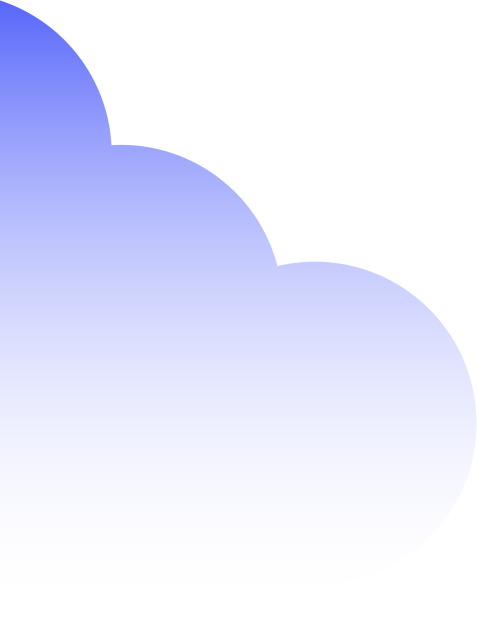
Reproduce this background procedurally as a WebGL 1 fragment shader.

```glsl
precision highp float;

uniform vec2 u_resolution;

const vec3 PAPER = vec3(1.0);
const vec3 INDIGO = vec3(0.34, 0.40, 0.98);
const float LOBE_RADIUS = 0.2526;
const float FADE_START = 0.0365;
const float FADE_POWER = 1.93;

// Signed distance to a round lobe joined to the body at its lower left
float lobeDistance(vec2 p, vec2 center, float radius) {
  vec2 q = p - center;
  float disc = length(q) - radius;
  float body = max(q.x, q.y);
  return min(disc, body);
}

// Three lobes stepping down to the right
float cloudDistance(vec2 p, float radius) {
  float high = lobeDistance(p, vec2(-0.078, 0.759), radius);
  float middle = lobeDistance(p, vec2(0.189, 0.521), radius);
  float low = lobeDistance(p, vec2(0.492, 0.3385), radius);
  return min(high, min(middle, low));
}

// Vertical fade from paper at the bottom to full tint at the top
vec3 fadeColor(float height, vec3 bottom, vec3 top) {
  float t = clamp((height - FADE_START) / (1.0 - FADE_START), 0.0, 1.0);
  return mix(bottom, top, pow(t, FADE_POWER));
}

void main() {
  // Canvas height is one unit
  vec2 p = gl_FragCoord.xy / u_resolution.y;
  float pixel = 1.0 / u_resolution.y;

  // Smooth edge, one pixel wide
  float d = cloudDistance(p, LOBE_RADIUS);
  float coverage = 1.0 - smoothstep(-0.7 * pixel, 0.7 * pixel, d);

  vec3 color = mix(PAPER, fadeColor(p.y, PAPER, INDIGO), coverage);
  gl_FragColor = vec4(color, 1.0);
}
```
